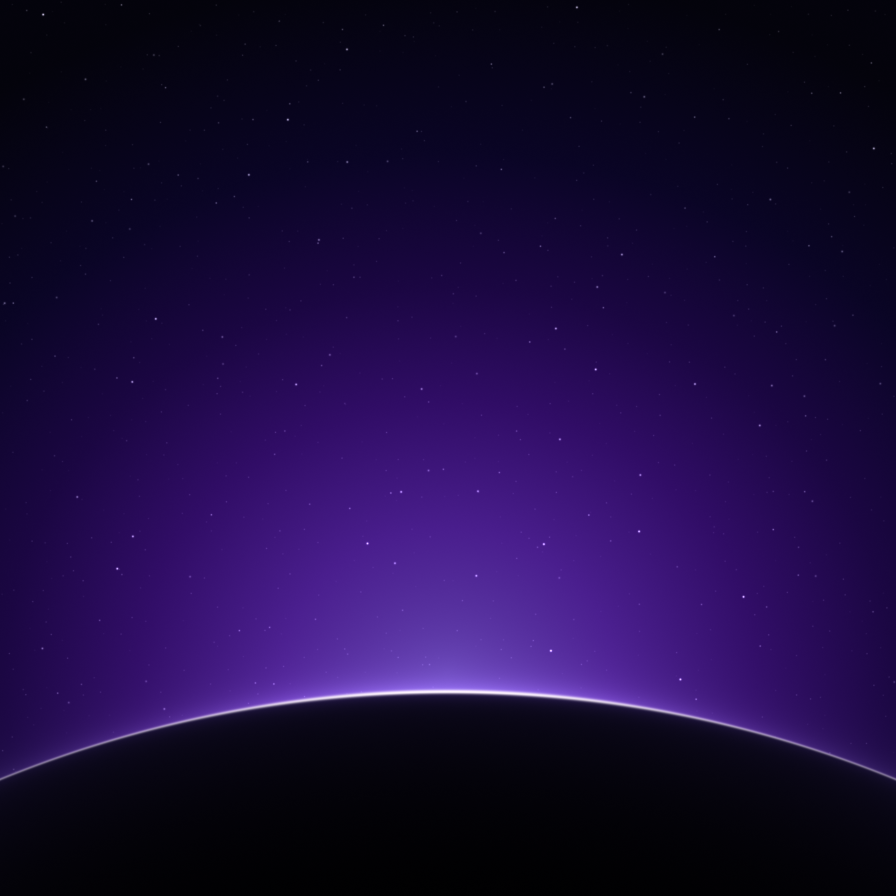
Give the GLSL for this background, as a WebGL 1 fragment shader.

```glsl
precision highp float;
// Violet dawn glowing behind a dark planet's curved horizon, under scattered stars.

uniform vec2 u_resolution;

const vec2 PLANET_CENTER = vec2(0.0, -1.097);
const float PLANET_RADIUS = 1.325;
const vec2 GLOW_CENTER = vec2(0.0, 0.25);

const vec3 SKY_BLACK = vec3(0.014, 0.012, 0.045);
const vec3 SKY_NAVY = vec3(0.038, 0.018, 0.145);
const vec3 SKY_INDIGO = vec3(0.105, 0.025, 0.260);
const vec3 SKY_PURPLE = vec3(0.190, 0.050, 0.400);
const vec3 SKY_VIOLET = vec3(0.285, 0.115, 0.550);
const vec3 SKY_LILAC = vec3(0.360, 0.230, 0.650);
const vec3 HAZE = vec3(0.62, 0.58, 0.82);
const vec3 RIM_WHITE = vec3(1.0, 0.96, 1.0);
const vec3 PLANET_DUSK = vec3(0.050, 0.035, 0.120);
const vec3 PLANET_NIGHT = vec3(0.008, 0.006, 0.022);

// Three random values per cell, without sine
vec3 hash32(vec2 cell) {
  vec3 q = fract(cell.xyx * vec3(0.1031, 0.1030, 0.0973));
  q += dot(q, q.yxz + 33.33);
  return fract((q.xxy + q.yzz) * q.zyx);
}

// Sky colour by distance from the glow
vec3 skyGradient(float d) {
  vec3 c = mix(SKY_LILAC, SKY_VIOLET, clamp(d / 0.16, 0.0, 1.0));
  c = mix(c, SKY_PURPLE, clamp((d - 0.16) / 0.14, 0.0, 1.0));
  c = mix(c, SKY_INDIGO, clamp((d - 0.30) / 0.13, 0.0, 1.0));
  c = mix(c, SKY_NAVY, clamp((d - 0.43) / 0.15, 0.0, 1.0));
  return mix(c, SKY_BLACK, clamp((d - 0.58) / 0.20, 0.0, 1.0));
}

// One jittered star per occupied grid cell
float starLayer(vec2 p, float grid, float density, float radius, float pixel, float seed) {
  vec2 cell = floor(p * grid);
  vec3 rnd = hash32(cell + seed);
  vec3 look = hash32(cell + seed + 57.0);
  vec2 starPos = (cell + 0.1 + 0.8 * rnd.xy) / grid;
  float size = max(radius, 0.6 * pixel);
  float d = length(p - starPos) / size;
  float brightness = mix(0.2, 1.0, look.x * look.x);
  return step(rnd.z, density) * brightness * exp(-d * d);
}

float stars(vec2 p, float pixel) {
  float sum = starLayer(p, 13.0, 0.55, 0.0012, pixel, 31.0) * 0.85;
  sum += starLayer(p, 24.0, 0.40, 0.0010, pixel, 113.0) * 0.35;
  return sum + starLayer(p, 46.0, 0.45, 0.0009, pixel, 207.0) * 0.13;
}

// Sky with atmospheric haze hugging the horizon
vec3 skyColor(vec2 p, float altitude, float sideFade, float pixel) {
  vec3 color = skyGradient(length((p - GLOW_CENTER) * vec2(0.87, 1.0)));
  color += stars(p, pixel) * vec3(0.92, 0.88, 1.0);
  float h = max(altitude, 0.0);
  color += HAZE * sideFade * (0.16 * exp(-h / 0.045) + 0.28 * exp(-h / 0.011));
  return color;
}

// Night side, faintly lit just below the rim
vec3 planetColor(float depth, float sideFade) {
  float h = max(depth, 0.0);
  vec3 color = mix(PLANET_NIGHT, PLANET_DUSK, exp(-h / 0.065));
  color += SKY_LILAC * 0.35 * sideFade * exp(-h / 0.007);
  return color * smoothstep(0.30, 0.05, h);
}

void main() {
  vec2 p = (gl_FragCoord.xy - vec2(0.5 * u_resolution.x, 0.0)) / u_resolution.y;
  float pixel = 1.0 / u_resolution.y;
  float altitude = length(p - PLANET_CENTER) - PLANET_RADIUS;
  float sideFade = mix(0.35, 1.0, exp(-p.x * p.x / 0.075));

  vec3 sky = skyColor(p, altitude, sideFade, pixel);
  vec3 planet = planetColor(-altitude, sideFade);
  vec3 color = mix(planet, sky, smoothstep(-pixel, pixel, altitude));

  // Bright rim, thinner and dimmer toward the sides
  float rimWidth = max(mix(0.0009, 0.0024, sideFade), 0.7 * pixel);
  float rimDist = altitude / rimWidth;
  color = mix(color, RIM_WHITE, exp(-rimDist * rimDist) * sideFade);

  // Fine dither against banding
  color += (hash32(gl_FragCoord.xy).x - 0.5) / 255.0;
  gl_FragColor = vec4(clamp(color, 0.0, 1.0), 1.0);
}
```
